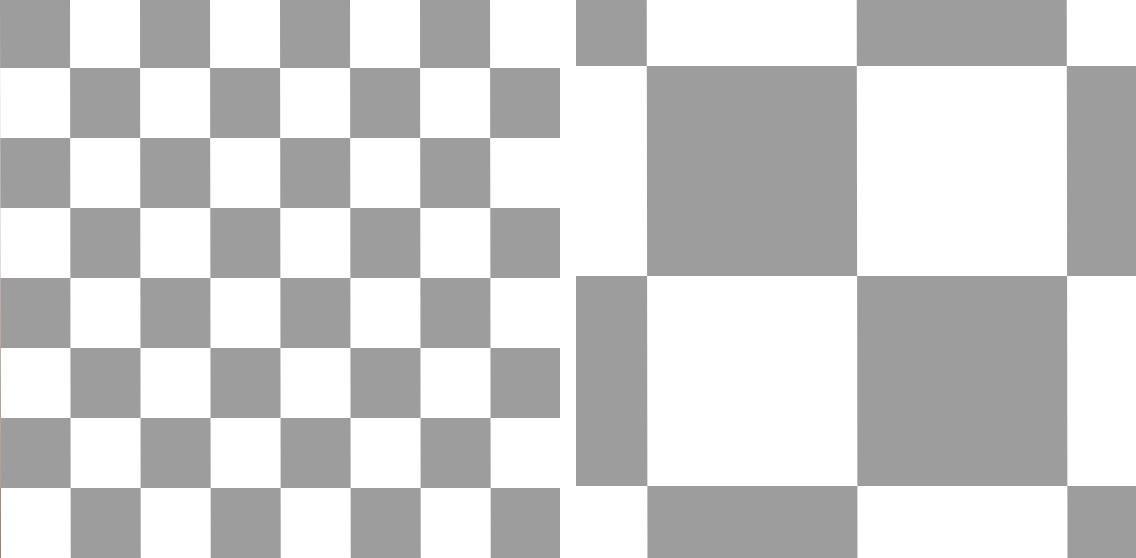
Left, the full canvas; right, a detail of the centre.
A Shadertoy shader for this pattern:

```glsl
// Signed distance to the nearest cell border: positive in even cells, negative in odd
vec2 borderDistance(vec2 cell) {
    return 0.5 - abs(mod(cell + 0.5, 2.0) - 1.0);
}

void mainImage(out vec4 fragColor, in vec2 fragCoord) {
    // Eight square cells across, anchored at the bottom edge
    vec2 cell = 8.0 * fragCoord / iResolution.x;
    float pixel = 8.0 / iResolution.x;

    // Slight lean: columns drift right toward the bottom
    cell.x -= 0.0013 * (8.0 - cell.y);

    // Smoothed checker: the product of both axis signs gives the parity
    vec2 parity = clamp(2.0 * borderDistance(cell) / pixel, -1.0, 1.0);
    float white = 0.5 + 0.5 * parity.x * parity.y;
    vec3 color = mix(vec3(0.616), vec3(1.0), white);

    // Thin brown sliver left uncovered along the lower left edge
    float sliver = clamp(0.5 - (cell.x + 0.003) / pixel, 0.0, 1.0);
    color = mix(color, vec3(0.45, 0.31, 0.22), sliver * step(cell.y, 4.0));

    fragColor = vec4(color, 1.0);
}
```
